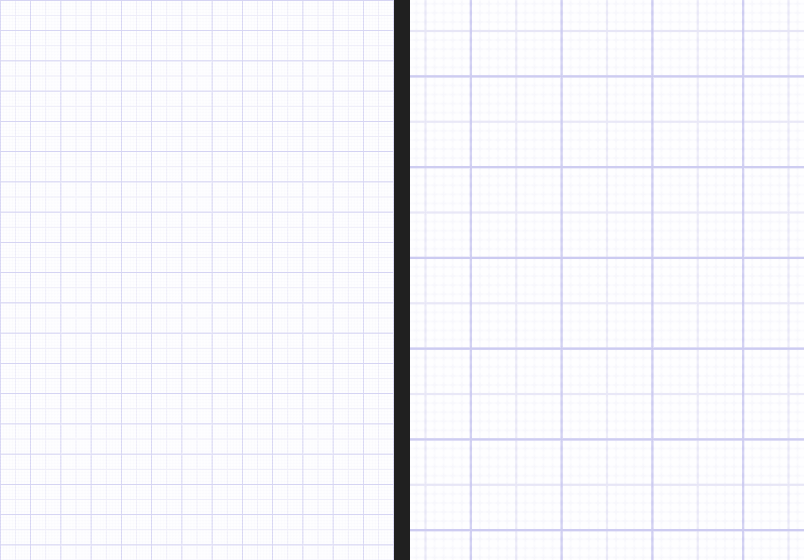
Left: the whole. Right: its middle third, enlarged.
A WebGL 1 fragment shader for this pattern:

```glsl
precision highp float;
// Graph paper: 13 major squares across and about 18.5 down, counted from the top.
// Each square is halved by pale lines and split in tenths by faint dotted ones;
// every layer is a repeated line distance, box filtered to the pixel size.

uniform vec2 u_resolution;

float hash(vec2 p) {
  vec3 q = fract(vec3(p.xyx) * 0.1031);
  q += dot(q, q.yzx + 33.33);
  return fract((q.x + q.y) * q.z);
}

// Coverage of vertical (x) and horizontal (y) lines repeating every "pitch"
vec2 ruledLines(vec2 p, float pitch, float width, float pixel) {
  vec2 d = abs(fract(p / pitch + 0.5) - 0.5) * pitch;
  return clamp((0.5 * (width + pixel) - d) / pixel, 0.0, min(1.0, width / pixel));
}

// Slight change of ink strength from one line to the next
vec2 inkVariation(vec2 p, float pitch) {
  vec2 id = floor(p / pitch + 0.5);
  return 0.86 + 0.14 * vec2(hash(vec2(id.x, 7.0)), hash(vec2(id.y, 31.0)));
}

void main() {
  // One unit is one major square; the small inset keeps border lines whole
  float scale = 13.024 / u_resolution.x;
  vec2 p = vec2(gl_FragCoord.x, u_resolution.y - gl_FragCoord.y) * scale - 0.012;

  // Ink breaks up along the lines in step with the tenths
  vec2 beat = 0.5 + 0.5 * cos(62.83185 * p.yx);

  vec2 minor = ruledLines(p, 0.1, 0.022, scale) * (0.35 + 0.65 * beat);
  vec2 middle = ruledLines(p, 0.5, 0.024, scale) * inkVariation(p, 0.5);
  vec2 major = ruledLines(p, 1.0, 0.025, scale) * inkVariation(p, 1.0);

  // Upright lines are more visibly dashed than level ones
  middle.x *= 0.7 + 0.3 * beat.x;
  major.x *= 0.78 + 0.22 * beat.x;

  // Paper, then the three rulings from faint to strong
  vec3 color = vec3(0.996, 0.996, 1.0);
  color = mix(color, vec3(0.967, 0.967, 0.988), max(minor.x, minor.y));
  color = mix(color, vec3(0.905, 0.9, 0.965), max(middle.x, middle.y));
  color = mix(color, vec3(0.8, 0.795, 0.945), max(major.x, major.y));

  gl_FragColor = vec4(color, 1.0);
}
```
